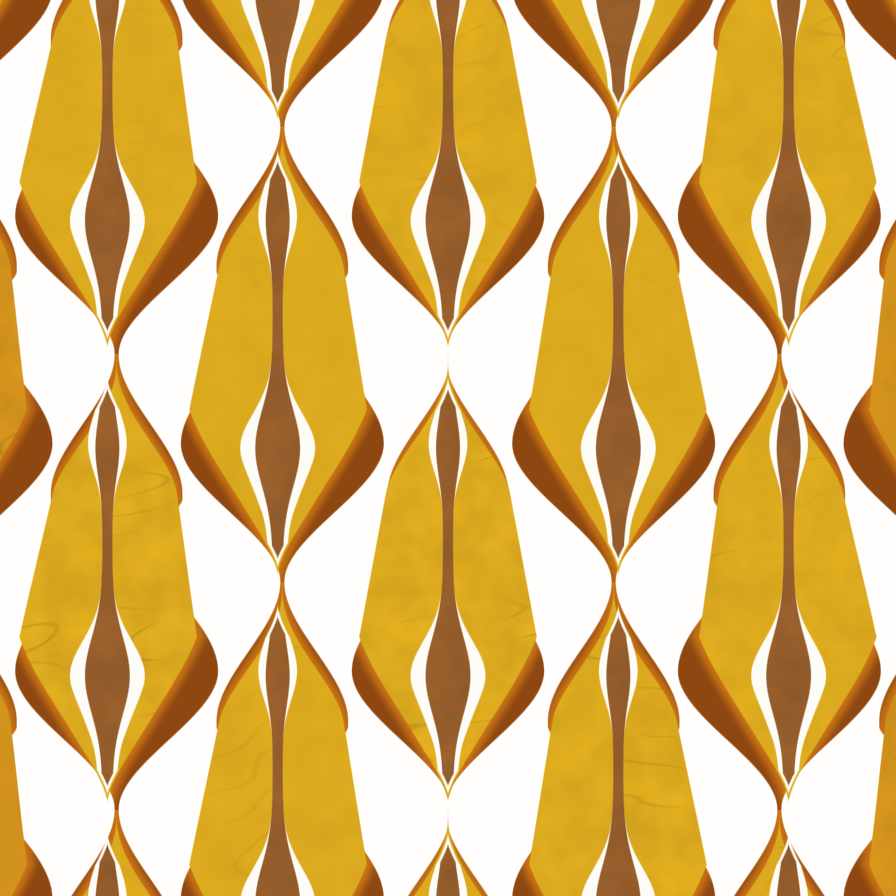
A WebGL 2 fragment shader for this pattern:

```glsl
#version 300 es
precision highp float;
// Retro wallpaper: staggered columns of golden pods with brown crescents.
// Each pod is a stack of mirrored width profiles along its axis; the stems
// use a slightly wider column spacing than the outlines, so they drift apart.
uniform vec2 u_resolution;
out vec4 fragColor;

float hash(vec2 p) {
  return fract(sin(dot(p, vec2(127.1, 311.7))) * 4375.85);
}

vec2 gradientAt(vec2 p) {
  float angle = 6.2832 * hash(p);
  return vec2(cos(angle), sin(angle));
}

float gradientNoise(vec2 p) {
  vec2 i = floor(p), f = fract(p);
  vec2 s = f * f * f * (f * (f * 6.0 - 15.0) + 10.0);
  vec2 e = vec2(1.0, 0.0);
  return mix(mix(dot(gradientAt(i), f), dot(gradientAt(i + e.xy), f - e.xy), s.x),
             mix(dot(gradientAt(i + e.yx), f - e.yx), dot(gradientAt(i + e.xx), f - e.xx), s.x), s.y);
}

float bump(float t, float center, float width) {
  float d = (t - center) / width;
  return exp(-d * d);
}

float coverage(float d) {
  float w = max(fwidth(d), 1e-4) * 0.8;
  return smoothstep(-w, w, d);
}

// Half widths along the pod: t runs from 0 at the top tip to 0.93 at the bottom.
float outlineWidth(float t) {
  float shoulder = 0.385 * smoothstep(-0.036, 0.27, t) * (1.0 - smoothstep(0.28, 0.4, t));
  float bulge = 0.6 * smoothstep(0.29, 0.66, t) * (1.0 - smoothstep(0.66, 0.964, t));
  return max(shoulder, bulge);
}

float goldWidth(float t) {
  float side = (0.37 + 0.51 * (t - 0.26)) * smoothstep(-0.02, 0.27, t);
  float base = 0.58 * (1.0 - smoothstep(0.5, 1.0, t));
  return min(side, base) - 0.02 * smoothstep(0.8, 0.93, t);
}

float stemWidth(float t) {
  return 0.03 + 0.042 * bump(t, 0.17, 0.09) + 0.105 * bump(t, 0.67, 0.12);
}

float creamWidth(float t) {
  return stemWidth(t) - 0.004 + 0.05 * bump(t, 0.15, 0.09)
       + 0.095 * bump(t, 0.67, 0.1) + 0.03 * smoothstep(0.7, 0.8, t);
}

void main() {
  vec2 uv = gl_FragCoord.xy / u_resolution;
  vec3 cream = vec3(0.995, 0.99, 0.97);
  vec3 color = vec3(1.0, 0.998, 0.99);

  // Worn print: soft mottling and thin slanted scratches.
  float mottle = gradientNoise(uv * 22.0) + 0.5 * gradientNoise(uv * 60.0);
  float ridge = gradientNoise(vec2(uv.x * 7.0, uv.y * 24.0 - uv.x * 5.0));
  float scratch = (1.0 - smoothstep(0.0, 0.04, abs(ridge)))
                * smoothstep(0.0, 0.35, gradientNoise(uv * 9.0 + 4.0));

  for (int i = -3; i <= 3; i++) {
    float column = float(i);
    float x = (uv.x - 0.5) * 5.408 - column;
    float along = (1.0 - uv.y) * 1.969 - 0.779 + 0.5 * mod(abs(column), 2.0);
    float t = fract(along) - 0.036;
    float wear = hash(vec2(column, floor(along)) + 5.0);

    // Stems shift outward by column; the gold leans from outline to stem.
    float shift = 0.028 * column;
    float goldX = abs(x - shift * smoothstep(0.1, 0.7, t));
    float stemX = abs(x - shift);

    // Every column except the middle one is joined by a thin link.
    float link = i == 0 ? -0.02 : 0.012;
    float gold = goldWidth(t);
    vec3 brown = mix(vec3(0.77, 0.44, 0.08), vec3(0.56, 0.28, 0.07),
                     smoothstep(0.0, 0.09, goldX - gold));
    color = mix(color, brown, coverage(outlineWidth(t) + link - abs(x)));

    // Gold body, more orange at the outer columns.
    vec3 ochre = mix(vec3(0.86, 0.665, 0.12), vec3(0.82, 0.57, 0.11),
                     smoothstep(2.0, 3.0, abs(column)));
    ochre *= 1.0 + (0.02 + 0.06 * wear) * mottle - 0.12 * wear * scratch;
    color = mix(color, ochre, coverage(gold - goldX));

    // Cream lenses around the brown stem, nested inside the tips.
    float creamEdge = min(creamWidth(t), gold - 0.012);
    float stemEdge = min(stemWidth(t), gold - 0.03);
    color = mix(color, cream, coverage(creamEdge - stemX));
    vec3 stemBrown = vec3(0.585, 0.365, 0.17) * (1.0 + 0.08 * mottle);
    color = mix(color, stemBrown, coverage(stemEdge - stemX));
  }
  fragColor = vec4(color, 1.0);
}
```
